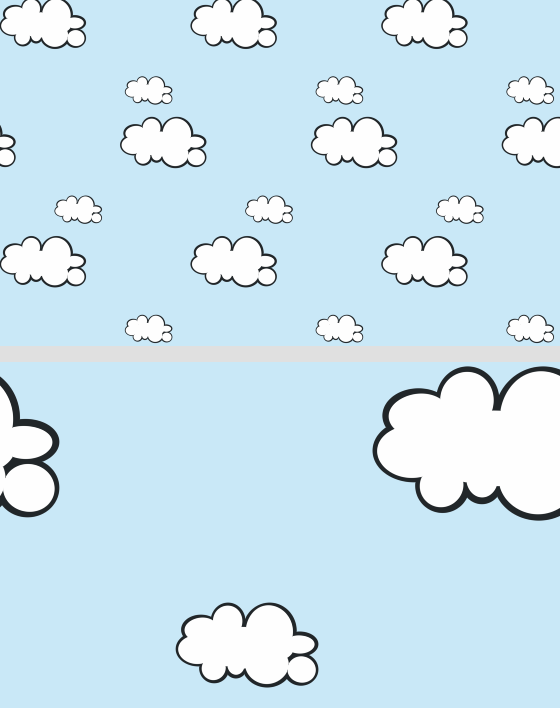
Top, the full canvas; bottom, a detail of the centre.
Reproduce this pattern procedurally as a WebGL 2 fragment shader.

```glsl
#version 300 es
precision highp float;

uniform vec2 u_resolution;
out vec4 fragColor;

// Lengths are fractions of the canvas width, measured from the top left
#define PERIOD vec2(0.3407, 0.2129)
#define FIRST_CLOUD vec2(0.0762, 0.0406)
#define ODD_ROW_SHIFT -0.1257
#define SMALL_OFFSET vec2(0.1890, 0.1204)
#define LARGE_SCALE 0.1302
#define SMALL_SCALE 0.0717
#define LINE_WIDTH 0.027
#define LINE_VARIATION 0.009
#define SKY vec3(0.79, 0.91, 0.97)
#define WHITE vec3(0.995)
#define INK vec3(0.13, 0.15, 0.16)

// Each lobe of the cloud: centre and radii of an ellipse
const int LOBE_COUNT = 10;
const vec4 LOBES[LOBE_COUNT] = vec4[](
    vec4( 0.00, -0.03, 0.42, 0.20),
    vec4(-0.40, -0.04, 0.19, 0.145),
    vec4(-0.38,  0.12, 0.165, 0.125),
    vec4(-0.155, 0.19, 0.145, 0.155),
    vec4( 0.19,  0.11, 0.225, 0.235),
    vec4( 0.44,  0.00, 0.155, 0.105),
    vec4( 0.45, -0.21, 0.145, 0.135),
    vec4( 0.17, -0.17, 0.21, 0.19),
    vec4(-0.09, -0.17, 0.10, 0.115),
    vec4(-0.27, -0.20, 0.125, 0.125)
);

float ellipseDistance(vec2 p, vec2 radii) {
    float k = length(p / radii);
    float slope = length(p / (radii * radii));
    return k * (k - 1.0) / max(slope, 1e-4);
}

float cloudDistance(vec2 p) {
    float d = 1e3;
    for (int i = 0; i < LOBE_COUNT; i++) {
        d = min(d, ellipseDistance(p - LOBES[i].xy, LOBES[i].zw));
    }
    return d;
}

// Position relative to the nearest cloud of a staggered lattice, y upward
vec2 staggeredCell(vec2 p) {
    float row = round(p.y / PERIOD.y);
    p.x -= ODD_ROW_SHIFT * mod(row, 2.0);
    p.y -= row * PERIOD.y;
    p.x -= PERIOD.x * round(p.x / PERIOD.x);
    return vec2(p.x, -p.y);
}

vec3 drawCloud(vec3 color, vec2 p, float scale, float pixel) {
    p /= scale;
    float soft = 0.65 * pixel / scale;
    float d = cloudDistance(p);
    // Pen pressure swells along the contour
    float swell = sin(5.0 * p.x - 4.0 * p.y) * 0.6 + 0.4 * sin(13.0 * p.x + 9.0 * p.y);
    float width = LINE_WIDTH + LINE_VARIATION * swell;
    color = mix(color, INK, 1.0 - smoothstep(-soft, soft, d));
    return mix(color, WHITE, 1.0 - smoothstep(-soft, soft, d + width));
}

void main() {
    float pixel = 1.0 / u_resolution.x;
    vec2 p = vec2(gl_FragCoord.x, u_resolution.y - gl_FragCoord.y) * pixel - FIRST_CLOUD;

    vec3 color = SKY;
    color = drawCloud(color, staggeredCell(p), LARGE_SCALE, pixel);
    color = drawCloud(color, staggeredCell(p - SMALL_OFFSET), SMALL_SCALE, pixel);
    fragColor = vec4(color, 1.0);
}
```
